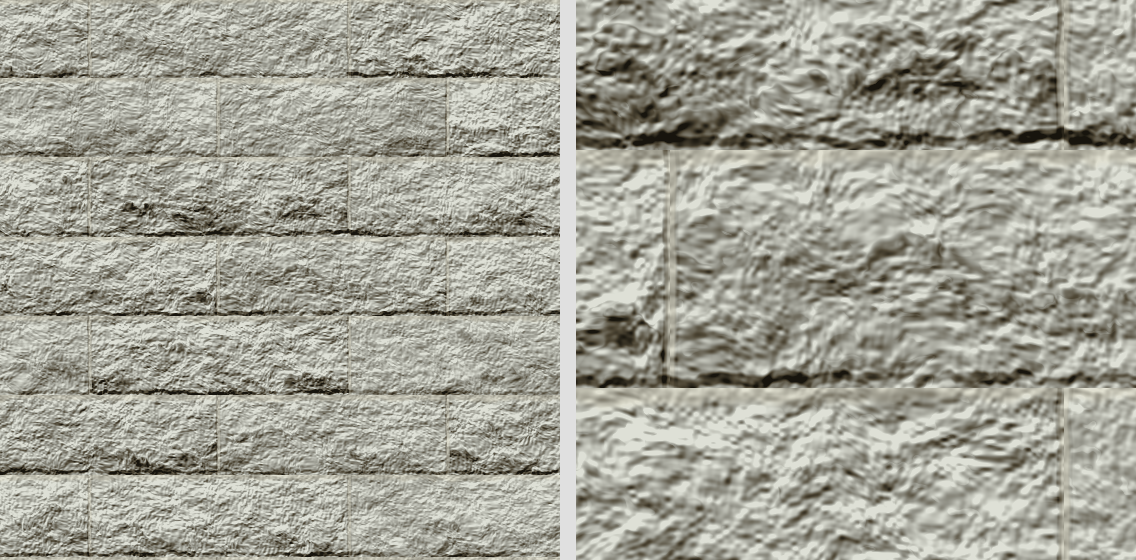
Left: the whole. Right: its middle third, enlarged.
Reproduce this texture procedurally as a three.js fragment shader.

```glsl
// Wall of rough split-face grey stone: seven courses with two alternating block lengths.
// Embossed fractal noise carves each face; broken ledges, thin mortar joints and
// ragged shadows under each course are layered on as tone, then tinted by a ramp.

varying vec2 vUv;

const float COURSE_HEIGHT = 0.1418;
const float COURSE_SHIFT = 0.003;
const float LAST_COURSE = 6.0;
const float LAST_STRETCH = 0.036;
const vec2 LONG_BLOCK = vec2(0.4635, 0.1602);   // length, first joint
const vec2 SHORT_BLOCK = vec2(0.4095, 0.3895);

const vec3 DEEP = vec3(0.09, 0.08, 0.05);
const vec3 UMBER = vec3(0.31, 0.28, 0.21);
const vec3 STONE = vec3(0.58, 0.58, 0.54);
const vec3 PALE = vec3(0.87, 0.88, 0.84);
const vec3 MORTAR_TINT = vec3(1.015, 1.0, 0.975);

float hash(vec2 p) {
  return fract(sin(dot(p, vec2(127.1, 311.7))) * 43758.5453);
}

float noise(vec2 p) {
  vec2 i = floor(p);
  vec2 f = fract(p);
  f = f * f * (3.0 - 2.0 * f);
  float low = mix(hash(i), hash(i + vec2(1.0, 0.0)), f.x);
  float high = mix(hash(i + vec2(0.0, 1.0)), hash(i + vec2(1.0, 1.0)), f.x);
  return mix(low, high, f.y);
}

float fbm(vec2 p) {
  float sum = 0.0;
  float amp = 0.37;
  for (int i = 0; i < 4; i++) {
    sum += amp * noise(p);
    p = mat2(1.72, 1.02, -1.02, 1.72) * p + 3.7;
    amp *= 0.75;
  }
  return sum;
}

// Height of the chipped surface, only slightly stretched along the course
float relief(vec2 p) {
  vec2 warp = vec2(noise(p * 30.0), noise(p * 30.0 + 9.3));
  return fbm(p * vec2(32.0, 44.0) + 0.45 * warp);
}

// Sharp-topped shadows below broken ledges; v runs 0 to 1 up the block
float ledges(float x, float v, float rough, float seed) {
  float shade = 0.0;
  for (int i = 0; i < 3; i++) {
    float s = seed * 37.0 + float(i) * 5.3;
    float level = mix(0.12, 0.36 + 0.17 * float(i), hash(vec2(s, 2.0)));
    float edge = level + 0.5 * (fbm(vec2(x * 10.0, s)) - 0.5);
    float drop = edge - v + 0.3 * (rough - 0.5);
    float broken = smoothstep(0.36, 0.72, noise(vec2(x * 11.0, s + 8.0)));
    float under = smoothstep(0.0, 0.035, drop) * exp(-max(drop, 0.0) * 14.0);
    float lip = smoothstep(-0.07, -0.01, drop) * smoothstep(0.02, -0.01, drop);
    shade += broken * (0.34 * under - 0.07 * lip);
  }
  return shade;
}

vec3 stoneRamp(float tone) {
  vec3 c = mix(DEEP, UMBER, clamp((tone - 0.08) / 0.21, 0.0, 1.0));
  c = mix(c, STONE, clamp((tone - 0.29) / 0.29, 0.0, 1.0));
  return mix(c, PALE, clamp((tone - 0.58) / 0.30, 0.0, 1.0));
}

void main() {
  // Course, block and distances to the joints; the last course is a little taller
  float down = (1.0 - vUv.y + COURSE_SHIFT) / COURSE_HEIGHT;
  down -= LAST_STRETCH * max(down - LAST_COURSE, 0.0);
  float course = floor(down);
  float v = 1.0 - fract(down);
  float rise = v * COURSE_HEIGHT;
  float fall = COURSE_HEIGHT - rise;
  vec2 block = mix(LONG_BLOCK, SHORT_BLOCK, mod(course, 2.0));
  float along = (vUv.x - block.y) / block.x;
  float u = fract(along);
  float side = (u - step(0.5, u)) * block.x;
  side += 0.002 * (noise(vec2(course * 7.0, vUv.y * 55.0)) - 0.5);
  vec2 id = vec2(floor(along), course);
  float seed = hash(id + 4.0);
  float wear = hash(id + 19.0);

  // Joint masks with ragged stone edges
  float ragged = fbm(vec2(vUv.x * 32.0, course * 6.1)) - 0.5;
  float bed = smoothstep(0.012, 0.005, fall + 0.016 * ragged);
  float upright = smoothstep(0.0042, 0.0020, abs(side));
  float mortar = max(bed, upright);

  // Chipped face lit from above left
  vec2 p = vUv + seed * 5.0;
  float height = relief(p);
  float lit = height - relief(p + vec2(-0.0014, 0.0026));
  float blotch = fbm(p * vec2(9.0, 15.0)) - 0.5;
  float tone = 0.685 + 0.05 * (seed - 0.5) + 0.07 * (v - 0.5);
  tone += 0.30 * blotch + lit * mix(1.6, 2.5, wear) * (1.0 - 0.3 * mortar);
  float fleck = smoothstep(0.72, 0.88, noise(p * vec2(95.0, 130.0) + 4.0 * height));
  tone += 0.10 * fleck * (1.0 - mortar);
  tone -= ledges(vUv.x, v, height, seed) * mix(0.55, 1.2, wear) * (1.0 - mortar);

  // Pale mortar and the thin groove beside upright joints
  tone = mix(tone, 0.71 + 0.9 * lit + 0.12 * blotch, 0.6 * mortar);
  float groove = smoothstep(0.0022, 0.0006, abs(side + 0.0030));
  tone -= groove * (0.05 + 0.16 * noise(vec2(vUv.y * 60.0, id.x)));
  tone -= 0.06 * smoothstep(0.002, 0.0005, abs(side - 0.0038));

  // Thin, broken shadow beneath the block
  float weight = noise(vec2(vUv.x * 19.0, course * 3.7));
  float thick = 0.0008 + 0.0027 * weight;
  float offset = abs(rise - 0.0048 - 0.015 * ragged);
  float gap = smoothstep(thick + 0.0020, thick - 0.0010, offset);
  tone -= gap * mix(0.20, 0.46, wear) * (0.4 + 0.9 * weight);
  tone -= 0.06 * exp(-rise * 90.0);

  vec3 color = stoneRamp(tone) * mix(vec3(1.0), MORTAR_TINT, mortar);
  gl_FragColor = vec4(color, 1.0);
}
```
